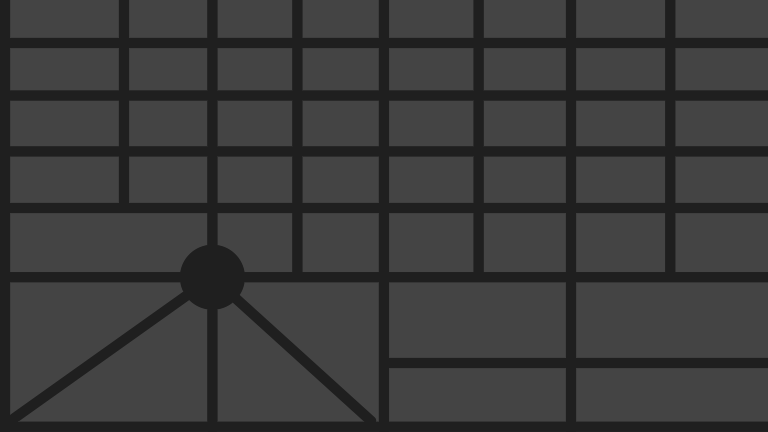
A Shadertoy shader for this background:

```glsl
// A flat grey wall of uneven panels divided by dark bars, with a round hub
// and two diagonal struts at the lower left. Every dark part is a signed
// distance in canvas heights; their union is filled with one smooth edge.

const float HALF_BAR = 0.012;

// Distance to a straight strut with rounded ends
float strut(vec2 p, vec2 a, vec2 b) {
    vec2 pa = p - a, ba = b - a;
    float along = clamp(dot(pa, ba) / dot(ba, ba), 0.0, 1.0);
    return length(pa - ba * along) - HALF_BAR;
}

// Distance to a bar across one axis that begins at a given point on the other
float bar(float across, float along, float center, float start) {
    return max(abs(across - center) - HALF_BAR, start - along);
}

void mainImage(out vec4 fragColor, in vec2 fragCoord) {
    vec2 p = fragCoord / iResolution.y;
    float pixel = 1.0 / iResolution.y;

    // Upright bars: x center and lower end
    vec2 uprights[8] = vec2[8](
        vec2(0.0116, 0.0), vec2(0.287, 0.5185),
        vec2(0.4917, 0.0), vec2(0.6884, 0.3583),
        vec2(0.8887, 0.0), vec2(1.1079, 0.3583),
        vec2(1.3218, 0.0), vec2(1.5516, 0.3583));

    // Level bars: y center and left end
    vec2 levels[7] = vec2[7](
        vec2(0.9005, 0.0), vec2(0.7789, 0.0), vec2(0.6495, 0.0),
        vec2(0.5185, 0.0), vec2(0.3583, 0.0),
        vec2(0.1597, 0.8887), vec2(0.0122, 0.0));

    float d = 1e3;
    for (int i = 0; i < 8; i++)
        d = min(d, bar(p.x, p.y, uprights[i].x, uprights[i].y - 0.001));
    for (int i = 0; i < 7; i++)
        d = min(d, bar(p.y, p.x, levels[i].x, levels[i].y - 0.001));

    // Hub and its two diagonal struts
    vec2 hub = vec2(0.4917, 0.3583);
    d = min(d, length(p - hub) - 0.0754);
    d = min(d, strut(p, hub, vec2(0.024, 0.0255)));
    d = min(d, strut(p, hub, vec2(0.859, 0.0255)));

    vec3 panelGrey = vec3(0.267);
    vec3 barGrey = vec3(0.122);
    float panel = smoothstep(-0.6 * pixel, 0.6 * pixel, d);
    fragColor = vec4(mix(barGrey, panelGrey, panel), 1.0);
}
```
